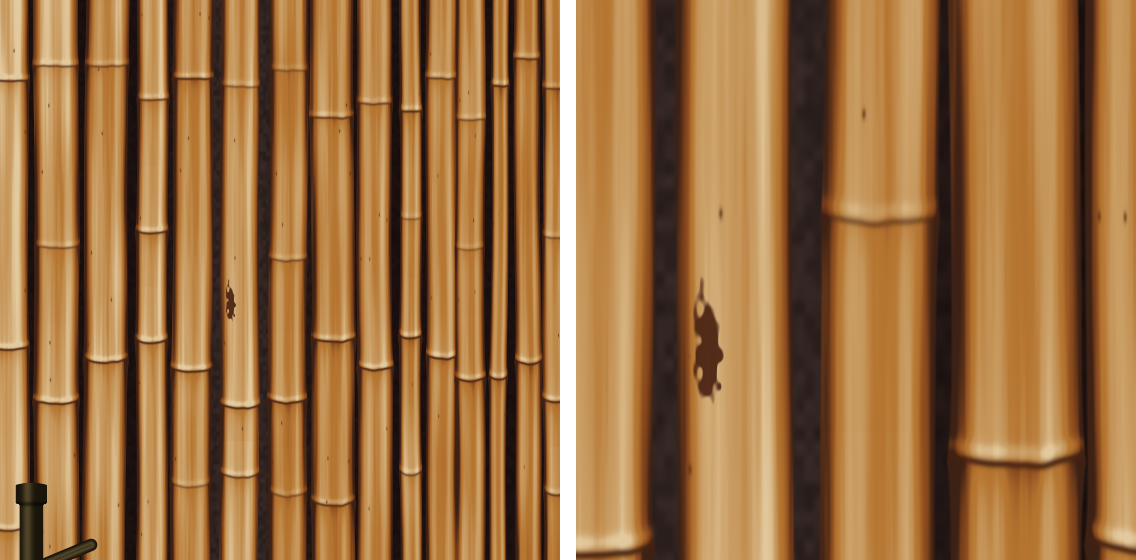
Left: the whole. Right: its middle third, enlarged.
Give the GLSL for this texture, as a three.js fragment shader.

```glsl
// Wall of fifteen upright bamboo poles with nodes, grain and scars, and a bronze handle in the corner.
varying vec2 vUv;

float hash(vec2 p) {
  return fract(sin(dot(p, vec2(127.1, 311.7))) * 43758.5453);
}

float noise(vec2 p) {
  vec2 cell = floor(p);
  vec2 f = fract(p);
  f = f * f * (3.0 - 2.0 * f);
  return mix(mix(hash(cell), hash(cell + vec2(1.0, 0.0)), f.x),
             mix(hash(cell + vec2(0.0, 1.0)), hash(cell + 1.0), f.x), f.y);
}

float bell(float x) {
  return exp(-x * x);
}

// Colour ramp from shaded edge to waxy highlight
vec3 bambooColor(float tone) {
  vec3 color = mix(vec3(0.24, 0.13, 0.08), vec3(0.53, 0.28, 0.11), smoothstep(0.0, 0.2, tone));
  color = mix(color, vec3(0.71, 0.46, 0.19), smoothstep(0.15, 0.42, tone));
  color = mix(color, vec3(0.78, 0.60, 0.37), smoothstep(0.42, 0.66, tone));
  return mix(color, vec3(0.89, 0.79, 0.62), smoothstep(0.62, 0.92, tone));
}

// Poles narrow and crowd together towards the right
float poleCenter(float i) {
  return 0.01 + 0.0925 * i - 0.0016 * i * i
       + 0.022 * bell((i - 8.4) / 2.3) - 0.013 * bell((i - 4.3) / 0.9);
}

float poleHalfWidth(float i) {
  bool slim = mod(i, 3.0) < 0.5 && abs(abs(i - 3.0) - 3.0) > 0.5;
  return 0.0415 - 0.0014 * i - (slim ? 0.0095 : 0.0) + 0.007 * bell((i - 7.0) * 1.4);
}

// Height and strength of the node closest to y
vec2 nearestNode(float i, float y) {
  vec2 nearest = vec2(9.0, 0.0);
  for (int k = 0; k < 5; k++) {
    float row = float(k);
    vec2 seed = vec2(i + 3.0, row + 7.0);
    float height = 0.09 + 0.247 * row + (hash(seed) - 0.5) * 0.13;
    bool present = mod(row, 2.0) > 0.5 || hash(seed + 19.0) > 0.5;
    float strength = k == 1 ? 1.0 : mix(0.4, 1.0, hash(seed + 41.0));
    if (present && abs(y - height) < abs(y - nearest.x)) nearest = vec2(height, strength);
  }
  return nearest;
}

vec3 poleSurface(float i, float u, vec2 p, vec2 node) {
  // Rounded body with two soft highlights
  float body = mix(0.60, 0.41, smoothstep(0.0, 0.8, p.x)) + (hash(vec2(i, 5.0)) - 0.5) * 0.12;
  float tone = body + 0.17 * bell((u + 0.4) / 0.28) + 0.24 * bell((u - 0.5) / 0.2);
  tone *= smoothstep(0.0, 0.42, 1.0 - abs(u) + 0.04 * u);

  // Lengthwise fibres and broad weathering
  tone += (noise(vec2(p.x * 260.0, p.y * 5.0 + i * 9.0)) - 0.5) * 0.13;
  tone += (noise(vec2(p.x * 560.0, p.y * 14.0)) - 0.5) * 0.06;
  tone += (noise(vec2(p.x * 28.0 + i * 7.0, p.y * 6.0)) - 0.5) * 0.18;

  // Node: pale lip above a sagging dark groove, stained skin below
  float d = p.y - node.x - 0.011 * (1.0 - node.x) * (u * u - 0.4);
  d += (noise(vec2(p.x * 90.0, i)) - 0.5) * 0.002;
  tone += node.y * 0.20 * bell((d - 0.007) / 0.005) * (1.0 - 0.5 * u * u);
  tone += node.y * 0.10 * smoothstep(0.0, 0.01, d) * exp(-max(d, 0.0) / 0.06) * (1.0 - u * u);
  tone -= node.y * 0.22 * smoothstep(0.002, -0.002, d) * exp(min(d, 0.0) / 0.018);
  vec3 color = bambooColor(tone);
  color = mix(color, vec3(0.27, 0.13, 0.07), node.y * 0.85 * bell(d / 0.0024));

  // Scattered pinhole knots
  vec2 cell = floor(vec2(u * 2.0, p.y * 14.0));
  vec2 spot = fract(vec2(u * 2.0, p.y * 14.0)) - 0.25 - 0.5 * hash(cell + i * 13.0);
  float knot = step(0.9, hash(cell + i * 31.0)) * bell(length(spot * vec2(1.0, 1.5)) / 0.07);
  return mix(color, vec3(0.36, 0.18, 0.08), 0.7 * knot);
}

// Bronze post with a sloping lever; alpha is coverage
vec4 handle(vec2 p) {
  float across = (p.x - 0.056) / 0.028;
  float post = max(abs(p.x - 0.056) - mix(0.021, 0.028, smoothstep(0.098, 0.102, p.y)),
                   p.y - 0.138 + 0.004 * across * across);
  vec2 arm = vec2(0.12, 0.05);
  vec2 q = p - vec2(0.05, -0.02);
  float t = clamp(dot(q, arm) / dot(arm, arm), 0.0, 0.94);
  float lever = length(q - arm * t) - 0.011;
  float shine = post < 0.0 ? bell((across + 0.25) / 0.3) : bell((lever + 0.008) / 0.004);
  vec3 color = mix(vec3(0.10, 0.08, 0.04), vec3(0.37, 0.32, 0.19), shine * 0.8);
  color *= 1.0 - 0.5 * bell((p.y - 0.100) / 0.004) * step(post, 0.0);
  return vec4(color, smoothstep(0.001, -0.001, min(post, lever)));
}

void main() {
  vec2 p = vUv;

  // Dark backing, a little lighter behind the wide gaps
  vec3 color = mix(vec3(0.10, 0.06, 0.055), vec3(0.20, 0.15, 0.14), bell((p.x - 0.43) / 0.1));
  color *= 0.8 + 0.4 * noise(p * vec2(180.0, 120.0));

  for (int n = 0; n < 15; n++) {
    float i = float(n);
    float lean = (hash(vec2(i, 2.0)) - 0.4) * 0.012 * (p.y - 0.5);
    float offset = p.x - poleCenter(i) - lean - 0.0012 * sin(p.y * 9.0 + i * 2.3);
    if (abs(offset) > 0.055) continue;
    vec2 node = nearestNode(i, p.y);
    float halfWidth = poleHalfWidth(i) + 0.0028 * node.y * exp(-abs(p.y - node.x) / 0.018);
    float cover = smoothstep(0.001, -0.001, abs(offset) - halfWidth);
    color = mix(color, poleSurface(i, clamp(offset / halfWidth, -1.0, 1.0), p, node), cover);
  }

  // Ragged scorch scar on the sixth pole
  vec2 scar = (p - vec2(0.411, 0.462)) / vec2(0.008, 0.034);
  float ragged = length(scar) + (noise(p * vec2(260.0, 110.0)) - 0.5) * 1.1;
  color = mix(color, vec3(0.27, 0.12, 0.06), 0.9 * smoothstep(1.0, 0.7, ragged));

  vec4 metal = handle(p);
  gl_FragColor = vec4(mix(color, metal.rgb, metal.a), 1.0);
}
```
